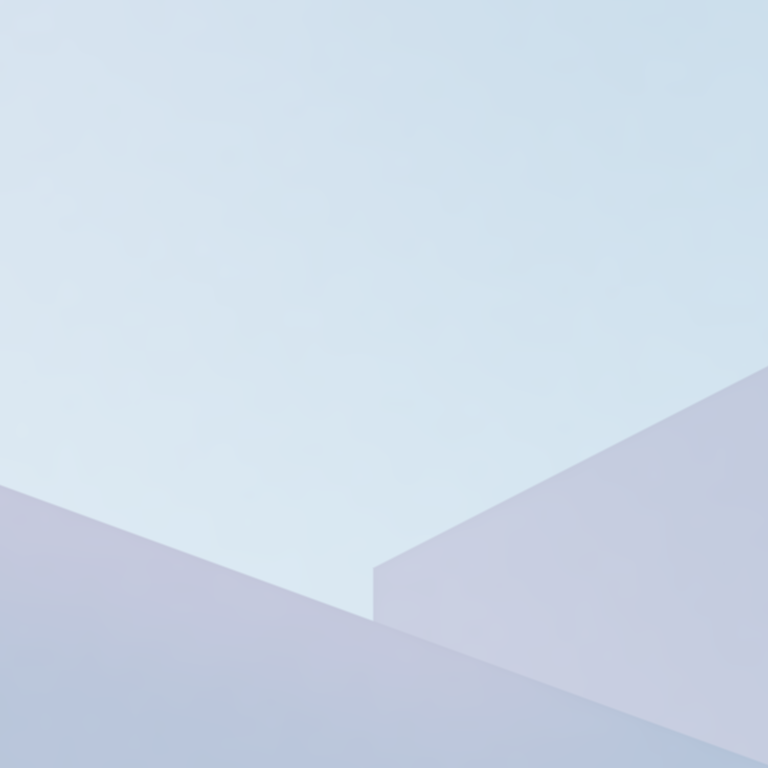
Write a Shadertoy shader that draws this background.

```glsl
// Pale sky above two plain lavender-blue walls that meet in a low valley.
// Each wall is a half-plane or corner distance function; the sky and the wall
// faces are smooth colour blends with a very faint noise mottling.

// Sky colours at the corners of its blend
const vec3 SKY_TOP_LEFT  = vec3(0.840, 0.890, 0.938);
const vec3 SKY_TOP_RIGHT = vec3(0.800, 0.872, 0.925);
const vec3 SKY_LOW_LEFT  = vec3(0.868, 0.919, 0.954);
const vec3 SKY_LOW_RIGHT = vec3(0.838, 0.902, 0.945);
const float SKY_BASE = 0.24;

// Front wall: one long edge falling to the right
const vec2 FRONT_START = vec2(0.0, 0.3685);
const float FRONT_SLOPE = -0.3645;
const vec3 FRONT_LAVENDER = vec3(0.775, 0.788, 0.868);
const vec3 FRONT_BLUE = vec3(0.728, 0.777, 0.858);
const vec3 FRONT_FAR = vec3(0.710, 0.772, 0.855);

// Back wall: upright left side and a top edge rising to the right
const vec2 BACK_CORNER = vec2(0.486, 0.2604);
const float BACK_SLOPE = 0.5115;
const vec3 BACK_NEAR = vec3(0.792, 0.814, 0.886);
const vec3 BACK_FAR = vec3(0.764, 0.796, 0.872);

// Edge and surface detail
const float EDGE_SOFTNESS = 0.0012;
const float RIM_WIDTH = 0.006;
const float RIM_SHADE = 0.012;
const float MOTTLE_SCALE = 34.0;
const float MOTTLE_AMOUNT = 0.004;

float hash(vec2 p) {
    return fract(sin(dot(p, vec2(127.1, 311.7))) * 43758.5453);
}

float valueNoise(vec2 p) {
    vec2 cell = floor(p);
    vec2 f = fract(p);
    f = f * f * (3.0 - 2.0 * f);
    float low = mix(hash(cell), hash(cell + vec2(1.0, 0.0)), f.x);
    float high = mix(hash(cell + vec2(0.0, 1.0)), hash(cell + 1.0), f.x);
    return mix(low, high, f.y);
}

// Signed distance to a sloped line, negative below it
float belowLine(vec2 p, vec2 start, float slope) {
    vec2 d = p - start;
    return (d.y - slope * d.x) / sqrt(1.0 + slope * slope);
}

vec3 skyColour(vec2 p) {
    float height = clamp((p.y - SKY_BASE) / (1.0 - SKY_BASE), 0.0, 1.0);
    vec3 low = mix(SKY_LOW_LEFT, SKY_LOW_RIGHT, p.x);
    vec3 top = mix(SKY_TOP_LEFT, SKY_TOP_RIGHT, smoothstep(0.0, 0.9, p.x));
    return mix(low, top, height);
}

vec3 frontColour(vec2 p, float depth) {
    float cool = smoothstep(0.0, 0.28, depth + 0.12 * p.x);
    vec3 face = mix(FRONT_LAVENDER, FRONT_BLUE, cool);
    return mix(face, FRONT_FAR, smoothstep(0.55, 1.0, p.x));
}

vec3 backColour(vec2 p) {
    float away = dot(p - BACK_CORNER, vec2(0.95, 0.65));
    return mix(BACK_NEAR, BACK_FAR, smoothstep(0.0, 0.62, away));
}

// Slight darkening just inside an edge
float rim(float dist) {
    return RIM_SHADE * exp(-abs(dist) / RIM_WIDTH);
}

float coverage(float dist, float blur) {
    return 1.0 - smoothstep(-blur, blur, dist);
}

void mainImage(out vec4 fragColor, in vec2 fragCoord) {
    vec2 p = fragCoord / iResolution.xy;
    float blur = 0.7 / min(iResolution.x, iResolution.y) + EDGE_SOFTNESS;

    // Sky
    vec3 colour = skyColour(p);

    // Back wall
    float back = max(belowLine(p, BACK_CORNER, BACK_SLOPE), BACK_CORNER.x - p.x);
    colour = mix(colour, backColour(p) - rim(back), coverage(back, blur));

    // Front wall
    float front = belowLine(p, FRONT_START, FRONT_SLOPE);
    vec3 frontFace = frontColour(p, max(-front, 0.0)) - rim(front);
    colour = mix(colour, frontFace, coverage(front, blur));

    // Faint mottling
    colour += (valueNoise(p * MOTTLE_SCALE) - 0.5) * MOTTLE_AMOUNT;

    fragColor = vec4(clamp(colour, 0.0, 1.0), 1.0);
}
```
